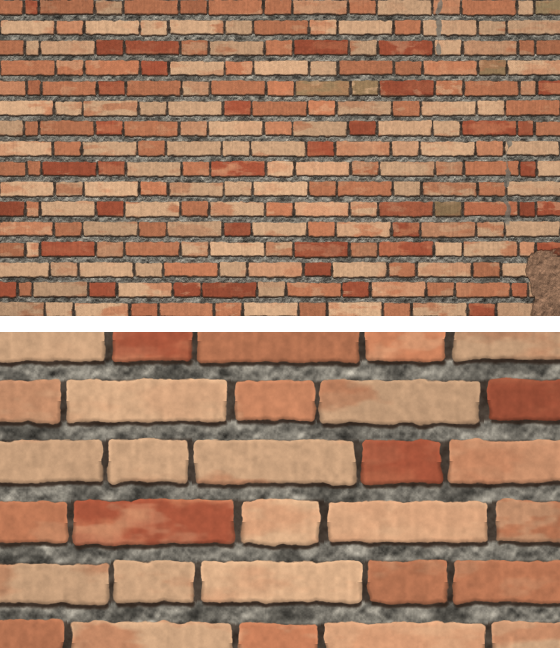
Top: the whole. Bottom: its middle third, enlarged.
Reproduce this texture procedurally as a WebGL 1 fragment shader.

```glsl
precision highp float;
uniform vec2 u_resolution;
// Lengths are in canvas heights
#define COURSE 0.0638
#define PERIOD 0.2674
#define SPLIT 0.66
#define JOINT 0.0038
#define HALF_HEIGHT 0.0222
#define CREAM vec3(0.80, 0.64, 0.50)
#define ORANGE vec3(0.72, 0.46, 0.33)
#define RED vec3(0.60, 0.31, 0.22)
#define OLIVE vec3(0.54, 0.47, 0.34)
#define MORTAR vec3(0.49, 0.47, 0.43)
#define SHADOW vec3(0.18, 0.13, 0.10)
#define PLASTER vec3(0.56, 0.43, 0.34)

float hash(vec2 p) {
  vec3 h = fract(p.xyx * 0.1031);
  h += dot(h, h.yzx + 33.33);
  return fract((h.x + h.y) * h.z);
}
float noise(vec2 p) {
  vec2 i = floor(p), f = fract(p);
  f *= f * (3.0 - 2.0 * f);
  return mix(mix(hash(i), hash(i + vec2(1.0, 0.0)), f.x),
             mix(hash(i + vec2(0.0, 1.0)), hash(i + 1.0), f.x), f.y);
}
float fbm(vec2 p) {
  float sum = 0.0, gain = 0.533;
  for (int i = 0; i < 4; i++) {
    sum += gain * noise(p);
    p = p * 2.03 + 17.7;
    gain *= 0.5;
  }
  return sum;
}
float box(vec2 p, vec2 size, float radius) {
  vec2 d = abs(p) - size + radius;
  return length(max(d, 0.0)) + min(max(d.x, d.y), 0.0) - radius;
}
// Vertical run of spilled mortar between two heights
float spill(vec2 p, float x, float top, float bottom) {
  float wander = (fbm(p * vec2(8.0, 24.0)) - 0.5) * 0.025;
  float width = 0.008 * smoothstep(0.3, 0.65, noise(p * vec2(9.0, 38.0)));
  float ends = smoothstep(top - 0.02, top, p.y) * (1.0 - smoothstep(bottom, bottom + 0.02, p.y));
  return ends * (1.0 - smoothstep(width - 0.003, width + 0.003, abs(p.x - x + wander)));
}
// Brick face: base tone, stains, wire-cut streaks and grain
vec3 brickColor(vec2 p, vec2 id, float creamBias) {
  float pick = hash(id + 3.1) - creamBias;
  vec3 base = mix(CREAM, ORANGE, smoothstep(0.34, 0.50, pick));
  base = mix(base, RED, smoothstep(0.70, 0.88, pick));
  base = mix(base, OLIVE, 0.8 * step(0.965, hash(id + 41.7)));
  vec2 local = p + id * 7.31;
  float stain = smoothstep(0.48, 0.68, fbm(local * vec2(13.0, 32.0)));
  float scuff = smoothstep(0.57, 0.72, fbm(local * vec2(17.0, 38.0) + 60.0));
  base = mix(base, ORANGE, stain * 0.85 * hash(id + 9.4));
  base = mix(base, CREAM, scuff * 0.6 * hash(id + 22.8));
  float streak = noise(local * vec2(210.0, 18.0)) - 0.5;
  float grain = fbm(local * 150.0) - 0.5;
  return base * (0.92 + 0.16 * hash(id + 5.6) + 0.07 * streak + 0.18 * grain);
}
void main() {
  float px = 1.0 / u_resolution.y;
  vec2 p = vec2(gl_FragCoord.x * px, 1.0 - gl_FragCoord.y * px);
  // Courses alternate by half a period, and the lowest drift left
  float course = floor(p.y / COURSE + 0.137);
  float odd = mod(course, 2.0);
  float shift = mix(0.126, -0.005, odd) + (hash(vec2(course, 8.0)) - 0.5) * 0.010
              - 0.030 * smoothstep(12.0, 14.5, course);
  float along = (p.x - shift) / PERIOD;
  float cell = floor(along), u = along - cell;
  // Long and short bricks, with narrow closers at both ends of even courses
  float start = 0.0, split = SPLIT, stop = 1.0;
  if (odd < 0.5) {
    if (cell < -0.5) split = 0.825;
    if (cell > 4.5 && cell < 5.5) {
      if (u > 0.865) { cell += 1.0; u -= 1.0; }
      else stop = 0.865;
    }
    if (cell > 5.5) start = -0.135;
  }
  float header = step(split, u);
  vec2 span = mix(vec2(start, split), vec2(split, stop), header);
  vec2 id = vec2(cell * 2.0 + header + 20.0, course + 5.0);
  // Brick outline with uneven size, tilt and ragged edges
  vec2 jitter = vec2(hash(id), hash(id + 71.3)) - 0.5;
  vec2 size = vec2((span.y - span.x) * PERIOD * 0.5 - JOINT, HALF_HEIGHT + 0.0025 * jitter.x);
  vec2 q = vec2((u - 0.5 * (span.x + span.y)) * PERIOD, p.y - (course + 0.363) * COURSE);
  q += vec2(0.0015 * jitter.x, 0.003 * jitter.y + 0.012 * jitter.x * q.x);
  float rough = (fbm(p * 55.0) - 0.5) * 0.007;
  float edge = box(q, size, 0.004) + rough;
  float overhang = box(q - vec2(0.001, 0.0045), size, 0.004) + rough;
  // Lumpy mortar lit from above, dark under bricks and in upright joints
  float lump = fbm(p * 75.0);
  float relief = lump - fbm(p * 75.0 + vec2(0.1, 0.35));
  vec3 bed = MORTAR * (0.70 + 0.55 * lump + 1.1 * relief);
  bed *= 0.72 + 0.28 * smoothstep(0.30, 0.48, fbm(p * 28.0 + 9.0));
  float upright = 1.0 - smoothstep(size.y - 0.003, size.y + 0.002, abs(q.y));
  float under = 1.0 - smoothstep(-0.0025, 0.0015, overhang);
  vec3 color = mix(bed, SHADOW, max(0.85 * under, 0.68 * upright));
  // Brick with a lit upper rim and a darker lower rim
  vec3 face = brickColor(p, id, odd * (1.0 - header) * 0.36 - 0.05);
  face *= 1.0 - smoothstep(-0.005, 0.0, edge) * (0.08 + 0.16 * sign(q.y));
  color = mix(face, color, smoothstep(-px, px, edge));
  // Spilled mortar and the worn plaster corner
  float run = max(spill(p, 1.389, 0.0, 0.17), spill(p, 1.604, 0.45, 0.70));
  color = mix(color, MORTAR * (0.72 + 0.5 * lump), run * 0.8);
  float corner = box(p - vec2(1.745, 0.91), vec2(0.062, 0.115), 0.02) + (fbm(p * 22.0) - 0.5) * 0.06;
  vec3 plaster = PLASTER * (0.75 + 0.5 * fbm(p * vec2(65.0, 40.0)) + 0.8 * relief);
  color = mix(color, SHADOW, 0.6 - 0.6 * smoothstep(0.0, 0.008, corner));
  color = mix(plaster, color, smoothstep(-px, px, corner));
  // Gentle falloff toward the corners
  vec2 offCenter = gl_FragCoord.xy / u_resolution - 0.5;
  gl_FragColor = vec4(color * (1.03 - 0.22 * dot(offCenter, offCenter)), 1.0);
}
```
